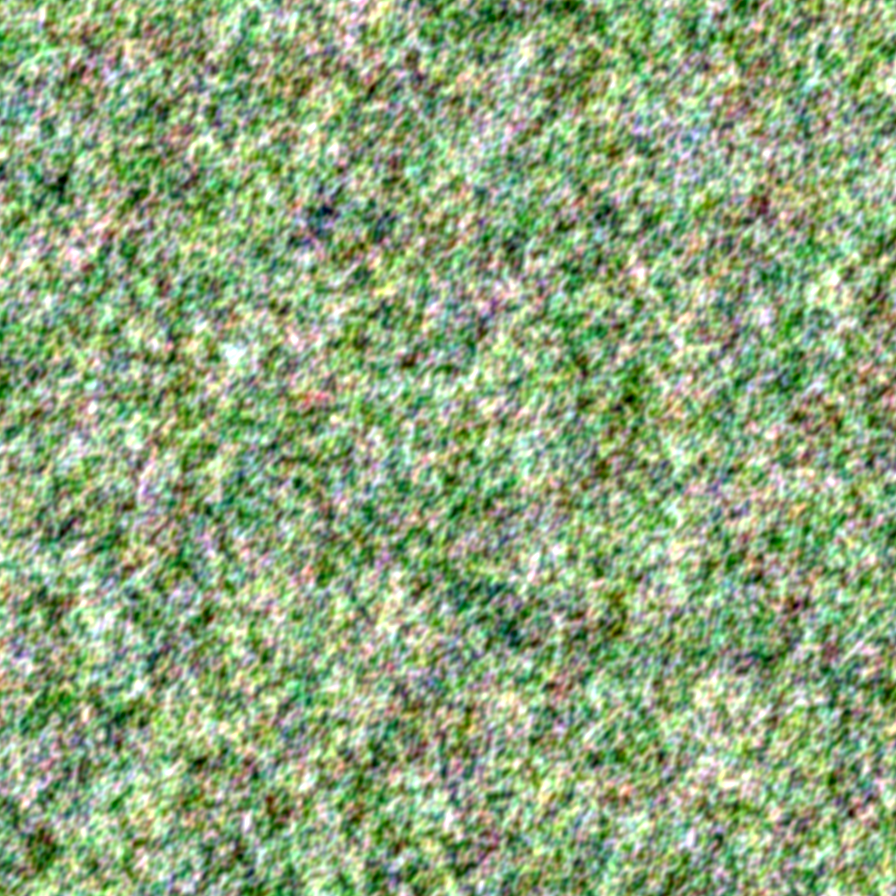
Give the GLSL for this texture, as a WebGL 2 fragment shader.

```glsl
#version 300 es
precision highp float;
precision highp int;

// Mottled, sunlit turf: soft fine grain in greens, pale straw and grey-mauve.
// Three independent fields of layered gradient noise drive brightness,
// greenness and warmth; the grain is slightly stretched along a diagonal.

uniform vec2 u_resolution;
out vec4 fragColor;

const vec3 MEAN_COLOR   = vec3(0.56, 0.655, 0.488);
const vec3 LIGHT_AXIS   = vec3(0.178, 0.158, 0.176);
const vec3 GREEN_AXIS   = vec3(-0.050, 0.044, -0.050);
const vec3 WARM_AXIS    = vec3(0.048, 0.0, -0.052);

const int   OCTAVES     = 5;
const float BASE_CELLS  = 8.5;    // cells across the canvas, coarsest layer
const float LACUNARITY  = 1.97;
const float WEIGHTS[OCTAVES] = float[](0.27, 0.30, 0.42, 0.63, 0.52);
const float NOISE_GAIN  = 4.6;    // brings one layer to unit deviation

const float GRAIN_ANGLE = 0.98;   // radians from the horizontal
const vec2  GRAIN_SCALE = vec2(0.84, 1.18);   // along, across
const float LAYER_TURN  = 0.65;   // rotation between layers
const float TAU         = 6.2831853;

mat2 rotation(float angle) {
    float c = cos(angle), s = sin(angle);
    return mat2(c, s, -s, c);
}

// Integer hash: three independent values in 0..1 per lattice point
vec3 hash3(ivec3 cell) {
    uvec3 v = uvec3(cell) * 1664525u + 1013904223u;
    v.x += v.y * v.z;
    v.y += v.z * v.x;
    v.z += v.x * v.y;
    v ^= v >> 16u;
    v.x += v.y * v.z;
    v.y += v.z * v.x;
    v.z += v.x * v.y;
    return vec3(v >> 8u) / 16777216.0;
}

// Ramps of three random unit gradients at one lattice corner
vec3 cornerRamps(ivec2 cell, int layer, vec2 offset) {
    vec3 angle = TAU * hash3(ivec3(cell, layer));
    return cos(angle) * offset.x + sin(angle) * offset.y;
}

// Three channels of gradient noise sharing one lattice
vec3 gradientNoise(vec2 p, int layer) {
    ivec2 cell = ivec2(floor(p));
    vec2 f = fract(p);
    vec2 blend = f * f * f * (f * (f * 6.0 - 15.0) + 10.0);
    vec3 a = cornerRamps(cell, layer, f);
    vec3 b = cornerRamps(cell + ivec2(1, 0), layer, f - vec2(1.0, 0.0));
    vec3 c = cornerRamps(cell + ivec2(0, 1), layer, f - vec2(0.0, 1.0));
    vec3 d = cornerRamps(cell + ivec2(1, 1), layer, f - vec2(1.0, 1.0));
    return NOISE_GAIN * mix(mix(a, b, blend.x), mix(c, d, blend.x), blend.y);
}

// Layers from broad patches down to single blades
vec3 turfFields(vec2 p) {
    vec3 total = vec3(0.0);
    float cells = BASE_CELLS;
    for (int i = 0; i < OCTAVES; i++) {
        vec2 q = rotation(LAYER_TURN * float(i)) * p * cells;
        total += WEIGHTS[i] * gradientNoise(q + 37.3 * float(i + 1), i + 1);
        cells *= LACUNARITY;
    }
    return total;
}

void main() {
    vec2 uv = gl_FragCoord.xy / u_resolution.y;
    vec2 grain = rotation(-GRAIN_ANGLE) * uv * GRAIN_SCALE;
    vec3 field = turfFields(grain);

    vec3 color = MEAN_COLOR
               + LIGHT_AXIS * field.x
               + GREEN_AXIS * field.y
               + WARM_AXIS * field.z;
    fragColor = vec4(clamp(color, 0.0, 1.0), 1.0);
}
```
